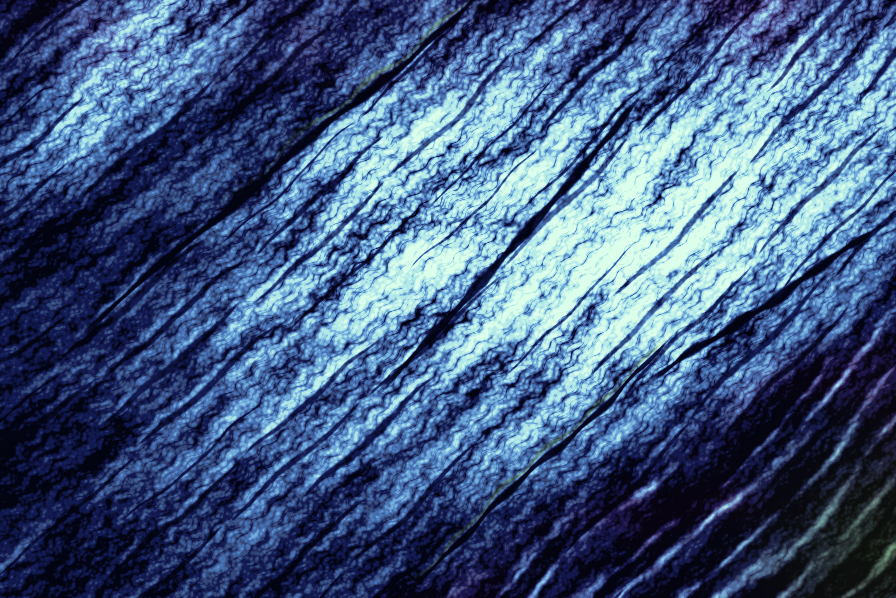
Reproduce this texture procedurally as a Shadertoy shader.

```glsl
// Weathered, fibrous surface under cold blue light, split by long diagonal cracks.
// Stretched cellular noise gives fibres and wrinkles; soft lobes give the light;
// a colour ramp turns the resulting tone into ink, navy, blue and pale cyan.

const float GRAIN_ANGLE = 0.80;
const float CONTRAST = 1.45;
const float AMBIENT = 0.18;
const float CRACK_DEPTH = 0.85;
const float WRINKLE_DEPTH = 0.20;

const vec3 INK   = vec3(0.01, 0.015, 0.07);
const vec3 NAVY  = vec3(0.07, 0.10, 0.32);
const vec3 SLATE = vec3(0.20, 0.28, 0.47);
const vec3 BLUE  = vec3(0.27, 0.43, 0.69);
const vec3 SKY   = vec3(0.44, 0.67, 0.86);
const vec3 PALE  = vec3(0.70, 0.91, 0.91);
const vec3 WHITE = vec3(0.86, 1.00, 0.92);
const vec3 PLUM  = vec3(1.40, 0.78, 0.90);
const vec3 MOSS  = vec3(0.32, 0.42, 0.22);

vec2 hash2(vec2 p) {
    vec3 q = fract(p.xyx * vec3(0.1031, 0.1030, 0.0973));
    q += dot(q, q.yzx + 33.33);
    return fract((q.xx + q.yz) * q.zy);
}

// Distances to the nearest and second nearest cell points
vec2 cells(vec2 p) {
    vec2 id = floor(p), f = fract(p), best = vec2(4.0);
    for (int y = -1; y <= 1; y++)
    for (int x = -1; x <= 1; x++) {
        vec2 o = vec2(x, y);
        float d = length(o + hash2(id + o + 57.0) - f);
        best = d < best.x ? vec2(d, best.x) : vec2(best.x, min(best.y, d));
    }
    return best;
}

// Layered sines for gentle bending
vec2 sway(vec2 p) {
    vec2 s = sin(p.yx * 6.0 + vec2(0.4, 2.1)) * 0.007;
    s += sin(p.yx * 17.0 + p * 9.0 + vec2(3.0, 1.0)) * 0.0025;
    return s + sin(p.yx * 53.0 + p * 31.0) * 0.0012;
}

vec2 alongGrain(vec2 v) {
    float c = cos(GRAIN_ANGLE), s = sin(GRAIN_ANGLE);
    return vec2(c * v.x + s * v.y, c * v.y - s * v.x);
}

float lobe(vec2 p, vec2 centre, vec2 radius) {
    vec2 d = alongGrain(p - centre) / radius;
    return exp(-dot(d, d));
}

// Tapered split between two points; x is the gap, y the lit lip above it
vec2 split(vec2 p, vec2 a, vec2 b, float width) {
    vec2 ab = b - a, v = p - a;
    float t = dot(v, ab) / dot(ab, ab);
    float d = (ab.x * v.y - ab.y * v.x) / length(ab);
    float inside = smoothstep(0.0, 0.08, t) * smoothstep(1.0, 0.92, t);
    float w = width * (0.35 + 2.6 * t * (1.0 - t)) * (0.8 + 0.3 * sin(t * 37.0));
    float gap = 1.0 - smoothstep(w * 0.5, w * 1.3, abs(d));
    float lip = 1.0 - smoothstep(0.0, w, abs(d - 1.9 * w));
    return vec2(gap, lip) * inside;
}

// Short cracks scattered in staggered rows
vec2 scatteredCracks(vec2 g) {
    vec2 s = g * vec2(3.2, 17.0);
    s.x += hash2(vec2(floor(s.y), 9.0)).x * 5.0;
    vec2 h = hash2(floor(s) + 21.0), f = fract(s) - 0.5;
    float taper = max(0.0, 1.0 - 4.0 * f.x * f.x);
    float d = f.y - (h.x - 0.5) * 0.4 - 0.05 * sin(f.x * 9.0 + h.y * 6.0);
    float w = (0.02 + 0.10 * h.x) * taper + 0.001;
    float gap = 1.0 - smoothstep(w * 0.4, w + 0.03, abs(d));
    float lip = 1.0 - smoothstep(0.0, 0.12, abs(d - w - 0.10));
    return vec2(gap, lip) * step(0.4, h.y) * smoothstep(0.0, 0.3, taper);
}

vec3 ramp(float t) {
    vec3 c = mix(INK, NAVY, smoothstep(0.05, 0.22, t));
    c = mix(c, SLATE, smoothstep(0.23, 0.35, t));
    c = mix(c, BLUE, smoothstep(0.34, 0.47, t));
    c = mix(c, SKY, smoothstep(0.47, 0.63, t));
    c = mix(c, PALE, smoothstep(0.63, 0.82, t));
    return mix(c, WHITE, smoothstep(0.86, 1.15, t));
}

void mainImage(out vec4 fragColor, in vec2 fragCoord) {
    vec2 p = fragCoord / iResolution.y;
    vec2 q = p + sway(p);
    vec2 g = alongGrain(q - vec2(0.75, 0.5));
    float left = min(q.x - 0.8, 0.0);
    g.y -= 0.13 * left * left;
    float corner = smoothstep(-0.03, 0.10, dot(q - vec2(1.13, 0.30), vec2(0.53, -0.85)));

    // Broad light
    float light = AMBIENT + 0.60 * lobe(p, vec2(0.68, 0.66), vec2(0.29, 0.19));
    light += 0.64 * lobe(p, vec2(1.02, 0.54), vec2(0.36, 0.20));
    light += 0.38 * lobe(p, vec2(1.37, 0.74), vec2(0.36, 0.21));
    light += 0.42 * lobe(p, vec2(0.23, 0.90), vec2(0.28, 0.09));
    light += 0.16 * lobe(p, vec2(0.45, 0.30), vec2(0.32, 0.22));
    light += 0.12 * lobe(p, vec2(0.95, 0.95), vec2(0.30, 0.30));
    light *= 1.0 - 0.45 * corner;
    light -= 0.06 * lobe(p, vec2(0.0, 0.25), vec2(0.30, 0.35));

    // Fibres from coarse to fine
    vec2 ragged = g + 0.003 * sin(g.yx * vec2(170.0, 120.0) + q * 60.0);
    vec2 broad = cells(g * vec2(2.6, 17.0));
    vec2 fibre = cells(ragged * vec2(7.0, 48.0) + 7.0);
    vec2 fleck = cells(ragged * vec2(38.0, 105.0) + 13.0);
    vec2 grit = cells(q * 125.0);
    float relief = 0.50 * (0.45 - broad.x) + 0.48 * (0.45 - fibre.x)
                 + 0.36 * (0.45 - fleck.x) + 0.30 * (0.45 - grit.x);
    float tone = light + CONTRAST * relief * (0.28 + 0.85 * light);

    // Wrinkles in patches, and folded ridges
    float patchy = smoothstep(0.25, 0.65, cells(q * vec2(9.0, 11.0) + 31.0).x);
    float wrinkle = 1.0 - smoothstep(0.02, 0.14, fibre.y - fibre.x);
    wrinkle += (0.25 + 0.6 * patchy) * (1.0 - smoothstep(0.0, 0.22, fleck.y - fleck.x));
    tone -= WRINKLE_DEPTH * wrinkle * light;
    float fold = 0.5 + 0.5 * sin(g.y * 110.0 + 2.5 * sin(g.x * 9.0) + broad.x * 5.0);
    tone += corner * (0.55 * pow(fold, 4.0) * (1.0 - fibre.x) - 0.04);

    // Cracks
    vec2 small = scatteredCracks(g);
    vec2 mossy = split(q, vec2(0.12, 0.43), vec2(0.82, 1.02), 0.009);
    vec2 deep = split(q, vec2(0.63, 0.33), vec2(1.08, 0.86), 0.010);
    vec2 low = split(q, vec2(0.68, 0.01), vec2(1.14, 0.45), 0.007);
    vec2 edge = split(q, vec2(1.08, 0.36), vec2(1.48, 0.62), 0.010);
    float gap = max(max(mossy.x, deep.x), max(low.x, edge.x));
    tone += 0.17 * small.y * (0.3 + light) + 0.16 * (deep.y + edge.y) + 0.12 * mossy.y;
    tone *= 1.0 - CRACK_DEPTH * max(gap, 0.72 * small.x);

    // Colour with plum stains and moss
    vec3 col = ramp(tone);
    float stain = smoothstep(0.35, 0.75, cells(q * vec2(4.0, 6.0) + 3.0).x);
    float rim = max(smoothstep(0.80, 1.0, p.y), corner) * smoothstep(0.8, 0.3, tone);
    col = mix(col, col * PLUM + vec3(0.02, 0.0, 0.0), rim * (0.25 + 0.6 * stain));
    float olive = 0.7 * lobe(p, vec2(1.47, 0.08), vec2(0.20, 0.16));
    olive = max(olive, 0.55 * max(mossy.y * smoothstep(0.3, 0.6, p.x), low.y));
    col = mix(col, MOSS * (0.2 + 1.6 * max(tone, 0.0)), olive);
    fragColor = vec4(clamp(col, 0.0, 1.0), 1.0);
}
```
